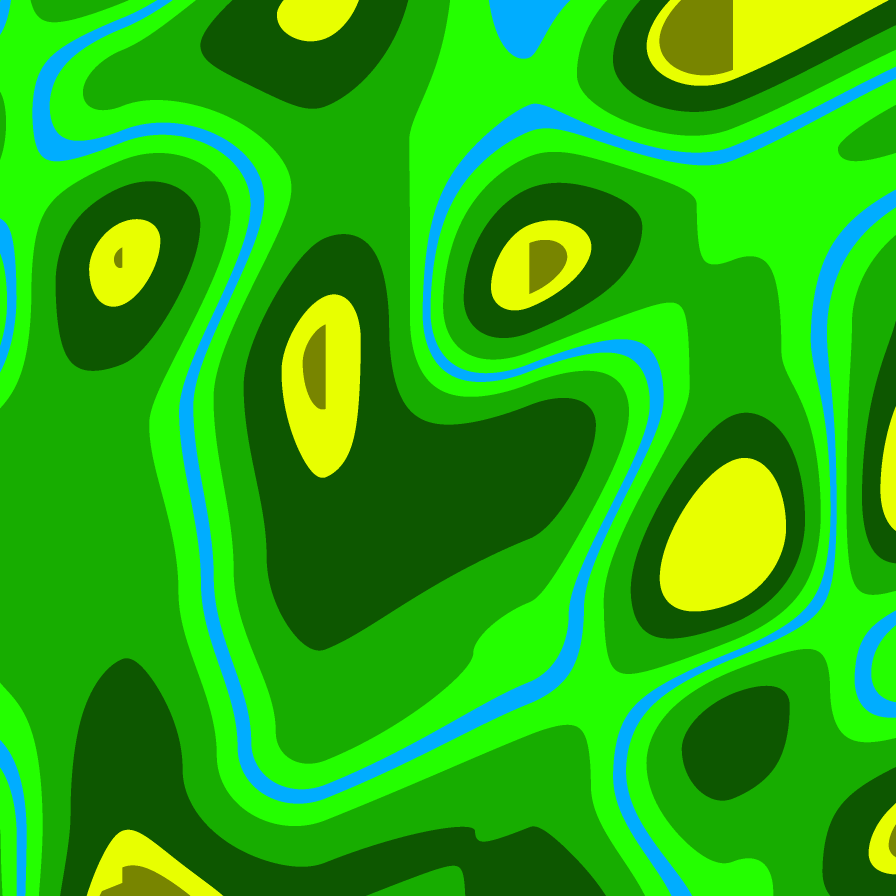
Write a WebGL 1 fragment shader that draws this texture.

```glsl
precision highp float;

uniform vec2 u_resolution;

const vec3 BLUE = vec3(0.00, 0.68, 1.00);
const vec3 BRIGHT_GREEN = vec3(0.14, 1.00, 0.00);
const vec3 MID_GREEN = vec3(0.09, 0.68, 0.00);
const vec3 DARK_GREEN = vec3(0.05, 0.34, 0.00);
const vec3 YELLOW = vec3(0.91, 1.00, 0.00);
const vec3 OLIVE = vec3(0.47, 0.52, 0.00);

const vec2 CELLS = vec2(4.4, 5.0);
const float SHEAR = 0.4;
const vec2 SEED = vec2(23.4, 41.7);
const float ROW_SPLITS = 0.65;
const int SAMPLES = 3;

float hash(vec2 p) {
  vec3 q = fract(p.xyx * vec3(0.1031, 0.1030, 0.0973));
  q += dot(q, q.yzx + 33.33);
  return fract((q.x + q.y) * q.z);
}

// Height in -1..1; each 2x2 block is split into a high and a low side,
// by rows or by columns, with one strong and one weak node on each side
float nodeHeight(vec2 node) {
  vec2 block = floor(node * 0.5);
  vec2 corner = node - 2.0 * block;
  float side = mix(corner.x, corner.y, step(hash(block + 71.0), ROW_SPLITS));
  float flip = step(0.5, hash(block + 19.0));
  float direction = 2.0 * abs(side - flip) - 1.0;
  float turn = step(0.5, hash(block + 43.0));
  float strong = mod(corner.x + corner.y + turn, 2.0);
  return direction * 0.5 * (strong + hash(node));
}

float terrain(vec2 p) {
  vec2 node = floor(p);
  vec2 f = p - node;
  vec2 blend = f * f * (3.0 - 2.0 * f);
  float low = mix(nodeHeight(node), nodeHeight(node + vec2(1.0, 0.0)), blend.x);
  float high = mix(nodeHeight(node + vec2(0.0, 1.0)), nodeHeight(node + 1.0), blend.x);
  return mix(low, high, blend.y);
}

// Olive cores are left out beyond some column lines, which cuts them straight
float coreLevel(vec2 p) {
  float chance = hash(floor(p + vec2(0.0, 0.5)) + 7.0);
  return mix(0.68, 1.1, step(0.6, chance));
}

vec3 bandColor(float level, float core) {
  vec3 color = BLUE;
  color = mix(color, BRIGHT_GREEN, step(0.042, level));
  color = mix(color, MID_GREEN, step(0.175, level));
  color = mix(color, DARK_GREEN, step(0.38, level));
  color = mix(color, YELLOW, step(0.60, level));
  return mix(color, OLIVE, step(core, level));
}

vec3 contourMap(vec2 uv) {
  vec2 p = vec2(uv.x, uv.y - SHEAR * uv.x) * CELLS + SEED;
  return bandColor(abs(terrain(p)), coreLevel(p));
}

void main() {
  // Average a small grid inside the pixel to smooth the edges
  vec3 sum = vec3(0.0);
  for (int j = 0; j < SAMPLES; j++) {
    for (int i = 0; i < SAMPLES; i++) {
      vec2 offset = (vec2(float(i), float(j)) + 0.5) / float(SAMPLES) - 0.5;
      sum += contourMap((gl_FragCoord.xy + offset) / u_resolution.y);
    }
  }
  gl_FragColor = vec4(sum / float(SAMPLES * SAMPLES), 1.0);
}
```
